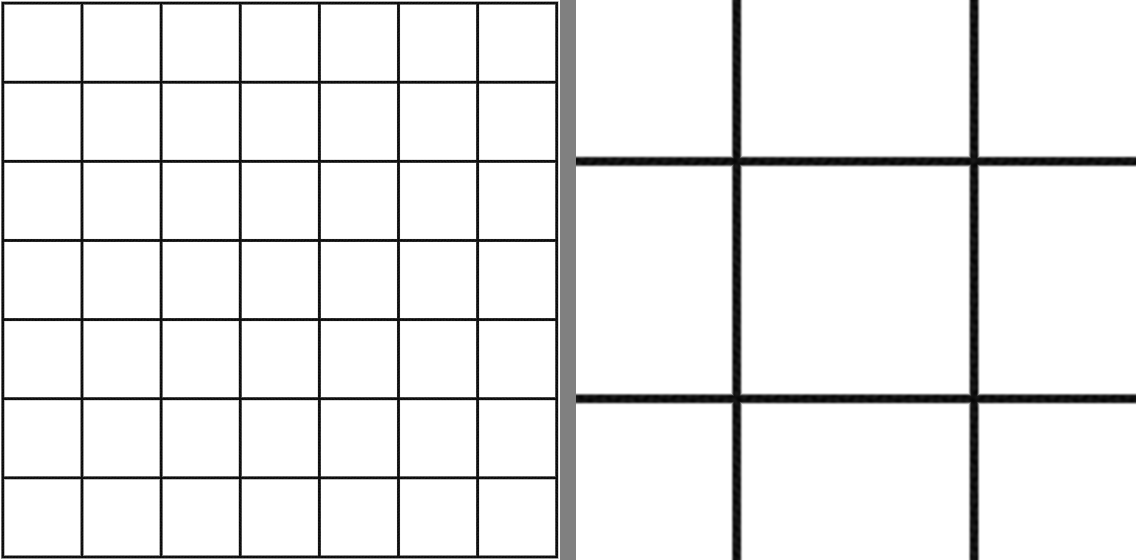
Left, the full canvas; right, a detail of the centre.
Write a WebGL 2 fragment shader that draws this pattern.

```glsl
#version 300 es
precision highp float;
// Draws a closed seven by seven grid of thin black ink lines on white paper.

uniform vec2 u_resolution;
out vec4 fragColor;

// Fine uneven ink density from layered sines, 0 to 1.
float inkGrain(vec2 p) {
    float waves = sin(p.x * 1130.0 + 2.0 * sin(p.y * 370.0))
                + sin(p.y * 1210.0 + 2.0 * sin(p.x * 410.0));
    return 0.5 + 0.25 * waves;
}

void main() {
    vec2 uv = gl_FragCoord.xy / u_resolution;
    float pixel = 1.0 / min(u_resolution.x, u_resolution.y);

    // Distance to the nearest of the eight rules on each axis.
    float pitch = 0.1413;
    vec2 gridPos = uv - vec2(0.0051, 0.0054);
    vec2 nearestRule = clamp(round(gridPos / pitch), 0.0, 7.0) * pitch;
    vec2 ruleDist = abs(gridPos - nearestRule);

    // Trim the rules at the outer frame.
    float halfWidth = 0.0026;
    vec2 center = vec2(3.5 * pitch);
    vec2 frameDist = abs(gridPos - center) - center - halfWidth;
    float d = max(min(ruleDist.x, ruleDist.y) - halfWidth,
                  max(frameDist.x, frameDist.y));

    // Soft ink edge, never narrower than a pixel.
    float soft = max(0.0012, 0.65 * pixel);
    float coverage = 1.0 - smoothstep(-soft, soft, d);

    vec3 paper = vec3(1.0);
    vec3 ink = vec3(mix(0.02, 0.10, inkGrain(uv)));
    fragColor = vec4(mix(paper, ink, coverage), 1.0);
}
```
